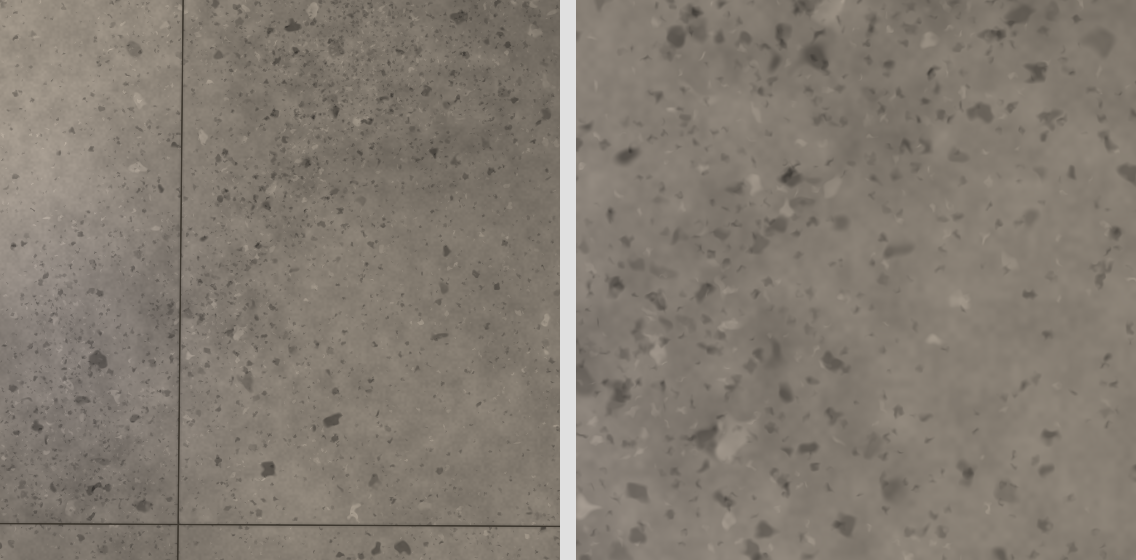
Left, the full canvas; right, a detail of the centre.
This texture is drawn by a Shadertoy shader. Its source:

```glsl
// Worn concrete-look stone tiles, parted by two hairline joints that cross low on the left.
// Each tile has its own mottled ground and three sizes of angular chips, scattered
// in jittered cells and gathered in drifts; soft light falls on the upper left.

vec3 hash3(vec2 p) {
    vec3 q = fract(p.xyx * vec3(0.1031, 0.1030, 0.0973));
    q += dot(q, q.yxz + 33.33);
    return fract((q.xxy + q.yzz) * q.zyx);
}

float noise(vec2 p) {
    vec2 i = floor(p), f = fract(p);
    f = f * f * (3.0 - 2.0 * f);
    float low = mix(hash3(i).x, hash3(i + vec2(1, 0)).x, f.x);
    float high = mix(hash3(i + vec2(0, 1)).x, hash3(i + vec2(1, 1)).x, f.x);
    return mix(low, high, f.y);
}

float fbm(vec2 p) {
    float sum = 0.0, weight = 0.5;
    for (int i = 0; i < 5; i++) {
        sum += weight * noise(p);
        p = mat2(1.6, 1.2, -1.2, 1.6) * p + 7.3;
        weight *= 0.5;
    }
    return sum;
}

// Round falloff: 1 at the centre, fading over the given radii
float pool(vec2 p, vec2 centre, vec2 radii) {
    vec2 q = (p - centre) / radii;
    return exp(-dot(q, q));
}

// How thickly chips lie at a point of the canvas
float drift(vec2 p) {
    float gathered = 0.65 * pool(p, vec2(0.62, 0.92), vec2(0.30, 0.22))
                   + 0.55 * pool(p, vec2(0.42, 0.60), vec2(0.14, 0.22))
                   + 0.65 * pool(p, vec2(0.13, 0.26), vec2(0.19, 0.24));
    return (0.2 + gathered) * (0.35 + 1.3 * noise(p * 9.0 + 4.0));
}

// Signed tone of the chips: below zero dark, above zero pale
float chips(vec2 p, float cells, float amount, vec2 seed) {
    vec2 g = p * cells;
    vec2 warped = g + 0.38 * (vec2(noise(g * 3.1 + seed), noise(g * 3.1 + seed + 41.0)) - 0.5);
    float tone = 0.0;
    for (int y = -1; y <= 1; y++)
    for (int x = -1; x <= 1; x++) {
        vec2 cell = floor(g) + vec2(x, y);
        vec3 place = hash3(cell + seed + 13.0);
        vec3 look = hash3(cell + seed + 71.0);
        vec2 d = warped - cell - 0.15 - 0.7 * place.xy;
        float angle = 6.283 * look.x;
        d = mat2(cos(angle), sin(angle), -sin(angle), cos(angle)) * d;
        d.y *= 1.0 + 0.9 * look.y;
        float radius = mix(0.12, 0.42, look.z * look.z);
        float soft = 0.06 + 0.0016 * cells;
        float cover = 1.0 - smoothstep(-soft, soft, length(d) - radius);
        float present = step(place.z, amount * drift((cell + 0.5) / cells));
        float shade = look.y < 0.70 ? -0.35 - 0.65 * look.x : 0.25 + 0.40 * look.x;
        tone += present * cover * shade;
    }
    return clamp(tone, -1.0, 0.7);
}

void mainImage(out vec4 fragColor, in vec2 fragCoord) {
    vec2 uv = fragCoord / iResolution.xy;

    // Distances to the slightly tilted joints, and a seed for each tile
    vec2 joint = uv - vec2(0.3175 + 0.0095 * uv.y, 0.065 - 0.005 * uv.x);
    vec2 seed = 137.0 * step(0.0, joint) + 20.0;

    // Broad light: bright upper left, shaded upper right
    float light = 0.99
        + 0.23 * pool(uv, vec2(-0.02, 0.67), vec2(0.21, 0.27))
        + 0.15 * pool(uv, vec2(0.10, 0.98), vec2(0.24, 0.25))
        + 0.05 * pool(uv, vec2(0.58, 0.28), vec2(0.28, 0.32))
        - 0.12 * pool(uv, vec2(1.05, 0.95), vec2(0.42, 0.45))
        - 0.05 * pool(uv, vec2(0.08, 0.10), vec2(0.26, 0.25));

    // Ground: warm grey, cooler on the lower left, with stains and grain
    float cool = pool(uv, vec2(0.12, 0.38), vec2(0.28, 0.34));
    vec3 color = mix(vec3(0.510, 0.478, 0.435), vec3(0.508, 0.480, 0.458), cool);
    float crowd = clamp(drift(uv), 0.0, 1.0);
    float stain = fbm(uv * 7.0 + seed) - 0.48;
    float mottle = fbm(uv * 38.0 + seed) - 0.48;
    float grain = noise(uv * 210.0 + seed) - 0.5;
    color *= light * (1.0 + 0.16 * stain + (0.14 + 0.20 * crowd) * mottle + 0.06 * grain);

    // Chips, coarse to fine
    float tone = 0.36 * chips(uv, 26.0, 0.40, seed)
               + 0.30 * chips(uv, 58.0, 0.65, seed + 29.0)
               + 0.24 * chips(uv, 115.0, 0.85, seed + 57.0);
    color *= 1.0 + clamp(tone, -0.52, 0.22);

    // Dark hairline joints with a faint shadow beside them
    vec2 gap = abs(joint);
    vec2 line = 1.0 - smoothstep(0.0004, 0.0022, gap);
    vec2 shadow = 1.0 - smoothstep(0.0, 0.007, gap);
    color *= 1.0 - 0.10 * max(shadow.x, shadow.y);
    color = mix(color, vec3(0.20, 0.18, 0.15), 0.85 * max(line.x, line.y));

    fragColor = vec4(clamp(color, 0.0, 1.0), 1.0);
}
```
